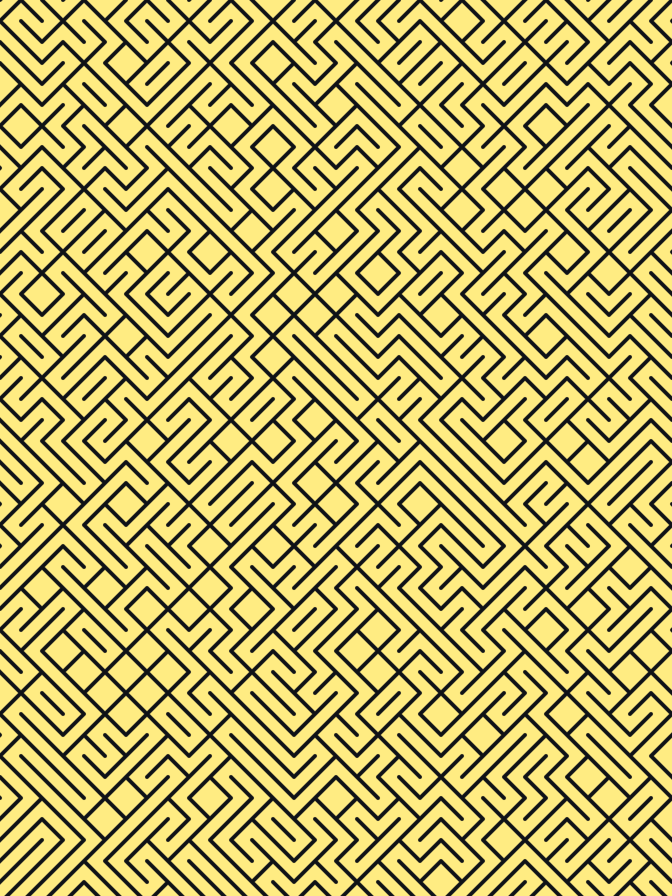
Reproduce this pattern procedurally as a Shadertoy shader.

```glsl
const vec3 PAPER = vec3(1.0, 0.925, 0.51);
const vec3 INK = vec3(0.06, 0.07, 0.09);
const float COLUMNS = 32.0;       // cells across the canvas
const float HALF_WIDTH = 0.0915;  // stroke half width, in cells
const float EDGE_PIXELS = 0.77;   // half width of the soft edge

float hash(vec2 cell) {
    vec3 q = fract(cell.xyx * vec3(0.1031, 0.1030, 0.0973));
    q += dot(q, q.yzx + 33.33);
    return fract((q.x + q.y) * q.z);
}

float segmentDistance(vec2 p, vec2 a, vec2 b) {
    vec2 ap = p - a, ab = b - a;
    return length(ap - ab * clamp(dot(ap, ab) / dot(ab, ab), 0.0, 1.0));
}

// Distance to the one diagonal that a cell holds
float diagonalDistance(vec2 p, vec2 cell, float risingShare) {
    float rising = step(hash(cell), risingShare);
    vec2 start = cell + vec2(0.0, 1.0 - rising);
    vec2 end = cell + vec2(1.0, rising);
    return segmentDistance(p, start, end);
}

// Nearest stroke, with neighbours included so round ends cross cell borders
float mazeDistance(vec2 p, float risingShare) {
    vec2 home = floor(p);
    float nearest = 10.0;
    for (int y = -1; y <= 1; y++) {
        for (int x = -1; x <= 1; x++) {
            vec2 cell = home + vec2(x, y);
            nearest = min(nearest, diagonalDistance(p, cell, risingShare));
        }
    }
    return nearest;
}

void mainImage(out vec4 fragColor, in vec2 fragCoord) {
    // Square cells, counted from the top left corner
    float cellsPerPixel = COLUMNS / iResolution.x;
    vec2 p = (fragCoord - vec2(0.0, iResolution.y)) * cellsPerPixel;

    float edge = EDGE_PIXELS * cellsPerPixel;
    float d = mazeDistance(p, 0.5) - HALF_WIDTH;
    float ink = 1.0 - smoothstep(-edge, edge, d);
    fragColor = vec4(mix(PAPER, INK, ink), 1.0);
}
```
